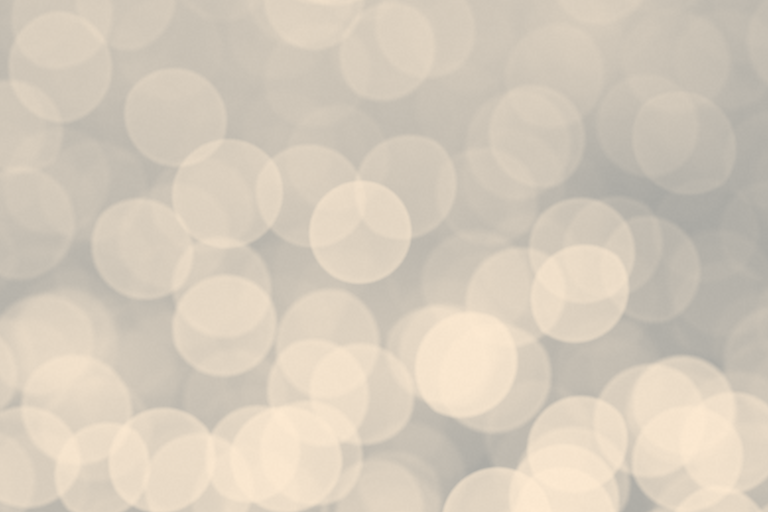
Write a WebGL 1 fragment shader that draws this background.

```glsl
precision highp float;
// Defocused warm lights: translucent round discs over a soft grey haze.
// Jittered grids scatter the discs; their light adds up as an exposure
// that is finally mapped from cool grey to cream.

uniform vec2 u_resolution;

const vec3 COOL_GREY = vec3(0.64, 0.641, 0.625);
const vec3 CREAM = vec3(1.0, 0.923, 0.825);
const float CELL = 0.2;           // grid spacing, in canvas heights
const float RADIUS = 0.102;       // disc radius, in canvas heights
const float FAINT_LIGHT = 0.07;
const float BRIGHT_LIGHT = 1.05;
const float RARITY = 5.0;         // higher means fewer bright discs
const float SHARP_EDGE = 0.0045;
const float SOFT_EDGE = 0.014;
const float RIM_GAIN = 0.22;
const float MAX_CLIP = 0.022;     // how far the lens may cut a disc
const float GRAIN = 0.01;
const int LAYERS = 5;

float hash(vec2 p) {
  vec3 q = fract(vec3(p.xyx) * 0.1031);
  q += dot(q, q.yzx + 33.33);
  return fract((q.x + q.y) * q.z);
}

vec2 hash2(vec2 p) {
  return vec2(hash(p), hash(p + 57.3));
}

float noise(vec2 p) {
  vec2 i = floor(p);
  vec2 f = fract(p);
  f = f * f * (3.0 - 2.0 * f);
  return mix(mix(hash(i), hash(i + vec2(1.0, 0.0)), f.x),
             mix(hash(i + vec2(0.0, 1.0)), hash(i + 1.0), f.x), f.y);
}

// Soft elliptical blob, 1 at its centre
float glow(vec2 p, vec2 centre, vec2 size) {
  vec2 q = (p - centre) / size;
  return exp(-dot(q, q));
}

// Quiet grey gap on the right side
float greyGap(vec2 p) {
  return glow(p, vec2(1.36, 0.58), vec2(0.26, 0.2));
}

// Bright cluster left of the middle and a smaller one at the left edge
float warmBand(vec2 p) {
  return glow(p, vec2(0.78, 0.33), vec2(0.34, 0.15))
       + glow(p, vec2(0.14, 0.29), vec2(0.15, 0.11));
}

// Strength of the lights: vivid in the lower half, pale above
float activity(vec2 p) {
  float lower = 1.0 - smoothstep(0.4, 0.65, p.y);
  float vivid = mix(0.42, 0.95, lower) + 0.35 * warmBand(p);
  return vivid * (1.0 - 0.8 * greyGap(p));
}

float hazeLight(vec2 p) {
  float light = 0.03 + 0.12 * noise(p * 4.0 + 7.0);
  light += 0.38 * glow(p, vec2(0.42, 0.97), vec2(0.7, 0.4));
  light += 0.3 * glow(p, vec2(1.12, 1.0), vec2(0.38, 0.25));
  light += 0.36 * warmBand(p);
  return light * (1.0 - 0.7 * greyGap(p));
}

// Disc cut by a shifted circle, with a slightly brighter rim
float discLight(vec2 p, float radius, vec2 clipShift, float edge) {
  float d = max(length(p), length(p - clipShift)) - radius;
  float fill = 1.0 - smoothstep(-edge, edge, d);
  float rim = smoothstep(-0.016, -0.002, d);
  return fill * (0.93 + RIM_GAIN * rim);
}

float layerLight(vec2 p, float layer) {
  vec2 origin = vec2(0.37, 0.61) * layer * CELL;
  vec2 cell = floor((p + origin) / CELL);
  float light = 0.0;
  for (int y = -1; y <= 1; y++) {
    for (int x = -1; x <= 1; x++) {
      vec2 id = cell + vec2(float(x), float(y));
      vec2 seed = id + 40.0 + layer * vec2(31.7, 17.9);
      vec2 centre = (id + hash2(seed)) * CELL - origin;
      float power = pow(hash(seed + 91.1), RARITY);
      vec2 clipShift = (hash2(seed + 23.7) - 0.5) * 2.0 * MAX_CLIP;
      float radius = RADIUS * mix(0.98, 1.1, hash(seed + 11.9));
      float edge = mix(SOFT_EDGE, SHARP_EDGE, sqrt(power));
      float strength = mix(FAINT_LIGHT, BRIGHT_LIGHT, power);
      light += strength * activity(centre)
             * discLight(p - centre, radius, clipShift, edge);
    }
  }
  return light;
}

void main() {
  vec2 p = gl_FragCoord.xy / u_resolution.y;

  float light = hazeLight(p);
  for (int i = 0; i < LAYERS; i++) {
    light += layerLight(p, float(i));
  }

  // Exposure curve, then fine grain
  vec3 color = mix(COOL_GREY, CREAM, 1.0 - exp(-light));
  color += GRAIN * (noise(p * 260.0) - 0.5);
  gl_FragColor = vec4(color, 1.0);
}
```
